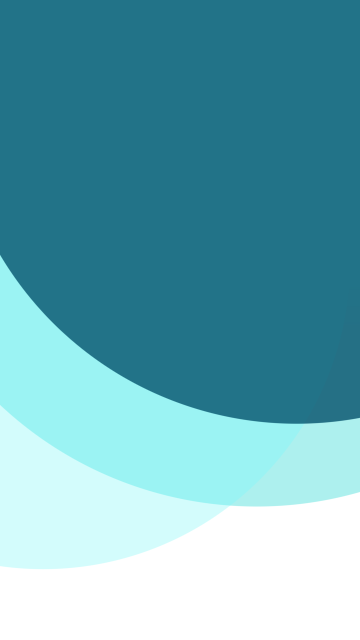
Reproduce this background procedurally as a Shadertoy shader.

```glsl
// Antialiased coverage of a disc; lengths are in canvas widths
float disc(vec2 p, vec2 center, float radius) {
    float pixel = 1.0 / iResolution.x;
    return smoothstep(0.7 * pixel, -0.7 * pixel, length(p - center) - radius);
}

void mainImage(out vec4 fragColor, in vec2 fragCoord) {
    // Aspect-corrected position, with y measured down from the top edge
    vec2 p = vec2(fragCoord.x, iResolution.y - fragCoord.y) / iResolution.x;
    p.y *= 16.0 / 9.0 * iResolution.x / iResolution.y;

    float pale = disc(p, vec2(0.120, 0.729), 0.852);
    float aqua = disc(p, vec2(0.713, 0.366), 1.041);
    float teal = disc(p, vec2(0.824, 0.219), 0.958);

    // Upper layers shift slightly in tint where the pale disc lies beneath
    vec3 paleColor = vec3(0.827, 0.988, 0.988);
    vec3 aquaColor = mix(vec3(0.678, 0.941, 0.933), vec3(0.606, 0.953, 0.953), pale);
    vec3 tealColor = mix(vec3(0.145, 0.439, 0.522), vec3(0.133, 0.451, 0.533), pale);

    // The tint shift fades out in the upper part of the teal disc
    tealColor = mix(vec3(0.133, 0.451, 0.533), tealColor, smoothstep(0.75, 0.95, p.y));

    // Stack the discs from back to front
    vec3 color = mix(vec3(1.0), paleColor, pale);
    color = mix(color, aquaColor, aqua);
    color = mix(color, tealColor, teal);
    fragColor = vec4(color, 1.0);
}
```
